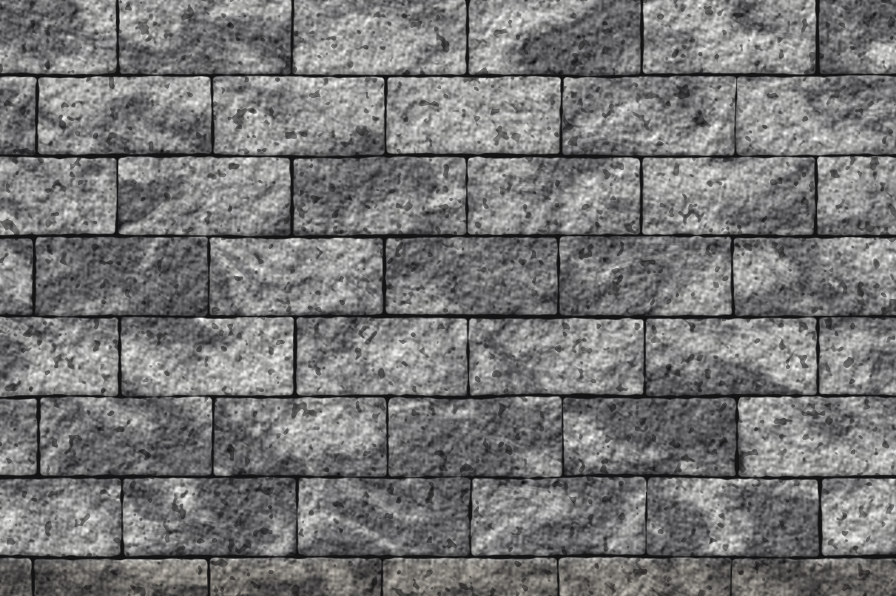
Reproduce this texture procedurally as a Shadertoy shader.

```glsl
const vec2 WALL = vec2(1.5, 1.0);           // visible wall, in wall heights
const vec2 PITCH = vec2(0.2925, 0.1347);    // brick plus joint
const vec3 JOINT = vec3(0.075, 0.075, 0.08);
const vec3 CHARCOAL = vec3(0.365, 0.365, 0.375);
const vec3 ASH = vec3(0.66, 0.66, 0.655);

float hash(vec2 p) {
    vec3 q = fract(p.xyx * vec3(0.1031, 0.1030, 0.0973));
    q += dot(q, q.yzx + 33.33);
    return fract((q.x + q.y) * q.z);
}

float noise(vec2 p) {
    vec2 i = floor(p), f = fract(p);
    f = f * f * (3.0 - 2.0 * f);
    return mix(mix(hash(i), hash(i + vec2(1, 0)), f.x),
               mix(hash(i + vec2(0, 1)), hash(i + vec2(1, 1)), f.x), f.y);
}

float fbm(vec2 p, int octaves, float gain) {
    float sum = 0.0, amp = 1.0, total = 0.0;
    for (int i = 0; i < octaves; i++) {
        sum += amp * noise(p);
        total += amp;
        amp *= gain;
        p = mat2(1.6, 1.2, -1.2, 1.6) * p + 17.3;
    }
    return sum / total;
}

float roundBox(vec2 p, vec2 halfSize, float radius) {
    vec2 q = abs(p) - halfSize + radius;
    return length(max(q, 0.0)) + min(max(q.x, q.y), 0.0) - radius;
}

// Brick index in xy, position from the brick centre in zw
vec4 runningBond(vec2 p) {
    float down = (1.0 - p.y + 0.008) / PITCH.y;
    float row = floor(down);
    float shift = mix(0.199, 0.059, mod(row, 2.0)) + 0.012 * (hash(vec2(row, 7.0)) - 0.5);
    float along = (p.x - shift) / PITCH.x;
    return vec4(floor(along), row, (fract(along) - 0.5) * PITCH.x, (0.5 - fract(down)) * PITCH.y);
}

// Streaky light and dark blend, different in every brick
float mottling(vec2 p, vec2 id) {
    vec2 seed = 60.0 * vec2(hash(id + 21.0), hash(id + 43.0));
    float tilt = 1.2 * (hash(id + 65.0) - 0.4);
    vec2 q = mat2(cos(tilt), sin(tilt), -sin(tilt), cos(tilt)) * p * vec2(10.0, 17.0) + seed;
    q += 1.6 * (vec2(noise(q * 0.8 + 9.0), noise(q * 0.8 + 31.0)) - 0.5);
    float bias = 0.24 * (hash(id + 87.0) - 0.5);
    return smoothstep(0.33, 0.68, fbm(q, 5, 0.6) + bias);
}

// Split stone lit from the upper left
float relief(vec2 p, float scale, float reach) {
    vec2 toLight = vec2(-0.5, 0.85) * reach;
    return fbm(p * scale, 3, 0.75) - fbm((p + toLight) * scale, 3, 0.75);
}

void mainImage(out vec4 fragColor, in vec2 fragCoord) {
    vec2 p = fragCoord / iResolution.xy * WALL;
    float pixel = 1.0 / iResolution.y;

    // Slightly wandering courses
    vec2 wander = vec2(noise(p * 9.0), noise(p * 9.0 + 50.0)) - 0.5;
    vec4 bond = runningBond(p + 0.004 * wander);
    vec2 id = bond.xy + 10.0;
    vec2 local = bond.zw;

    // Chipped outline with uneven gaps
    vec2 gap = vec2(0.0013, 0.0018) + 0.0018 * vec2(hash(id + 3.0), hash(id + 5.0));
    vec2 nudge = 0.0015 * (vec2(hash(id + 11.0), hash(id + 13.0)) - 0.5);
    float chips = 0.004 * (fbm(p * 60.0, 2, 0.5) - 0.5);
    float edge = roundBox(local - nudge, 0.5 * PITCH - gap, 0.006) + chips;

    // Stone face
    float blend = mottling(local, id);
    vec3 color = mix(CHARCOAL, ASH, blend);
    float shade = 0.6 * relief(p, 55.0, 0.006) + 0.35 * relief(p, 20.0, 0.012);
    shade += 0.22 * (noise(p * 210.0) - 0.5);
    color += shade * mix(0.85, 1.1, blend);

    // Pits, lit top lip and shaded lower lip
    float pits = smoothstep(0.69, 0.8, fbm(p * 75.0 + 80.0, 2, 0.6));
    color *= 1.0 - 0.45 * pits;
    float rim = smoothstep(-0.009, -0.001, edge);
    float facing = clamp(local.y / (0.5 * PITCH.y), -1.0, 1.0);
    color *= 1.0 + rim * (0.16 * facing - 0.1);

    // Grime on the lowest course, then dark joints
    color *= mix(vec3(0.80, 0.78, 0.75), vec3(1.0), smoothstep(0.045, 0.075, p.y));
    color = mix(color, JOINT, smoothstep(-pixel, pixel, edge));
    fragColor = vec4(clamp(color, 0.0, 1.0), 1.0);
}
```
